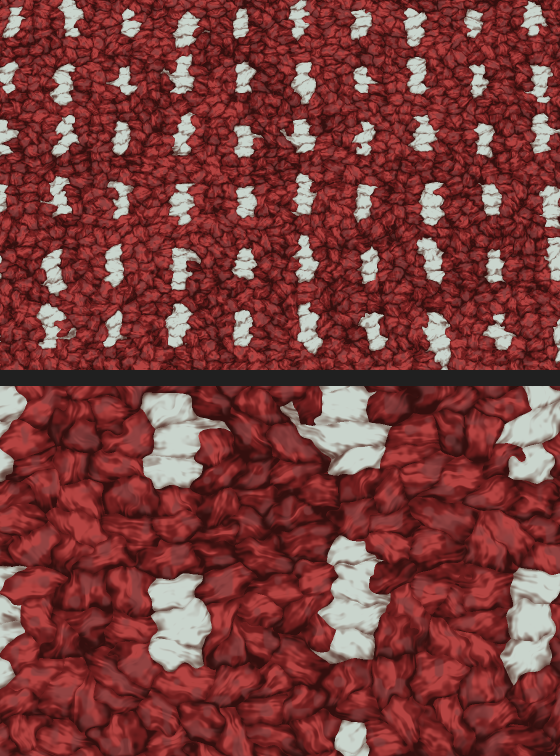
Top: the whole. Bottom: its middle third, enlarged.
A Shadertoy shader for this texture:

```glsl
// Red looped-pile carpet with fanning columns of short and long cream tufts.

float hash(vec2 p) {
    vec3 q = fract(vec3(p.xyx) * 0.1031);
    q += dot(q, q.yzx + 33.33);
    return fract((q.x + q.y) * q.z);
}

float noise(vec2 p) {
    vec2 i = floor(p), f = fract(p);
    f = f * f * (3.0 - 2.0 * f);
    return mix(mix(hash(i), hash(i + vec2(1, 0)), f.x),
               mix(hash(i + vec2(0, 1)), hash(i + vec2(1, 1)), f.x), f.y);
}

// Tuft lattice: whole numbers are tuft centres; pitch widens toward the bottom.
vec2 tuftLattice(vec2 p) {
    float pitch = mix(0.1545, 0.176, p.y);
    float fromTop = p.y - 0.063;
    return vec2(3.0 + (p.x - mix(0.505, 0.482, p.y)) / pitch,
                fromTop * (6.64 - 0.77 * fromTop));
}

// 0 for a red loop; for cream, the relative size of the loop.
float creamSize(vec2 id) {
    vec2 tuft = floor((id + vec2(2, 3)) / vec2(4, 6));
    vec2 local = id - tuft * vec2(4, 6);
    if (local.x != 0.0) return 0.0;
    float pick = hash(tuft + 71.0);
    float vary = 0.85 + 0.3 * hash(id + 83.0);
    if (mod(tuft.x, 2.0) > 0.5) {
        float along = local.y + (pick < 0.5 ? 0.5 : -0.5);
        if (abs(along) < 1.0) return 1.28 * vary;
        if (abs(along) < 2.0) return 0.92 * vary;
        return along > 0.0 && pick > 0.75 ? 0.55 : 0.0;
    }
    return abs(local.y) < 0.5 ? 1.1 * vary : abs(local.y) < 1.5 ? 0.9 * vary : 0.0;
}

vec3 carpet(vec2 p) {
    vec2 wander = vec2(noise(p * 9.0), noise(p * 9.0 + 40.0)) - 0.5;
    vec2 c = tuftLattice(p + 0.012 * wander) * vec2(4, 6);
    c += 0.3 * (vec2(noise(p * 85.0), noise(p * 85.0 + 90.0)) - 0.5);

    // Nearest two loops, each measured as a tilted ellipse.
    float near = 9.0, second = 9.0, size = 0.0;
    vec2 loopId = vec2(0), yarn = vec2(0), offset = vec2(0);
    for (int j = -2; j <= 2; j++)
    for (int i = -2; i <= 2; i++) {
        vec2 id = floor(c + 0.5) + vec2(i, j);
        float cream = creamSize(id);
        vec2 jitter = vec2(hash(id + 5.0), hash(id + 19.0)) - 0.5;
        jitter *= cream > 0.0 ? vec2(0.6, 0.35) : vec2(0.85, 0.8);
        vec2 d = (c - id - jitter) * vec2(1.0, 0.74);
        float tilt = (hash(id + 37.0) - 0.5) * 2.8;
        if (cream > 0.0) tilt = 0.4 * tilt - 0.4;
        vec2 q = mat2(cos(tilt), -sin(tilt), sin(tilt), cos(tilt)) * d;
        float dist = length(q * vec2(0.8, 1.25)) / (cream > 0.0 ? cream : 1.0);
        if (dist < near) {
            second = near;
            near = dist;
            loopId = id; yarn = q; offset = d; size = cream;
        } else second = min(second, dist);
    }

    // Rounded body, soft creases, twisted plies and fine fibres.
    float rnd = hash(loopId + 53.0);
    float crease = smoothstep(0.0, 0.3, second - near);
    float dome = 1.0 - smoothstep(0.05, 0.7, near);
    float twist = rnd < 0.5 ? 7.0 : -7.0;
    float ply = 0.5 + 0.5 * sin(yarn.y * 17.0 + yarn.x * twist + rnd * 6.3);
    float fibre = noise(vec2(yarn.x * 4.0, yarn.y * 16.0 + yarn.x * twist) + loopId * 17.0);
    float fuzz = noise(p * 230.0);
    float light = 0.28 * crease + 0.36 * dome - 0.22 * offset.y
                + 0.2 * (ply - 0.5) + 0.42 * (fibre - 0.5) + 0.3 * (fuzz - 0.5);

    if (size > 0.0) {
        float t = light + 0.26;
        vec3 cream = mix(vec3(0.38, 0.26, 0.23), vec3(0.57, 0.51, 0.47), smoothstep(0.0, 0.4, t));
        return mix(cream, vec3(0.79, 0.83, 0.8), smoothstep(0.25, 0.75, t));
    }
    float t = light + 0.28 * (rnd - 0.5) + 0.2 * (noise(p * 7.0 + 8.0) - 0.5) + 0.06;
    vec3 red = mix(vec3(0.2, 0.06, 0.055), vec3(0.43, 0.115, 0.115), smoothstep(-0.05, 0.42, t));
    red = mix(red, vec3(0.7, 0.26, 0.25), smoothstep(0.38, 0.85, t));
    float dusty = smoothstep(0.5, 0.75, noise(p * 110.0 + 31.0));
    return mix(red, vec3(0.49, 0.25, 0.25), 0.65 * dusty * crease);
}

void mainImage(out vec4 fragColor, in vec2 fragCoord) {
    // Four samples per pixel smooth the loop edges.
    vec3 sum = vec3(0);
    for (int k = 0; k < 4; k++) {
        vec2 p = (fragCoord + vec2(k % 2, k / 2) * 0.5 - 0.25) / iResolution.y;
        sum += carpet(vec2(p.x, 1.0 - p.y));
    }
    fragColor = vec4(sum / 4.0, 1.0);
}
```
